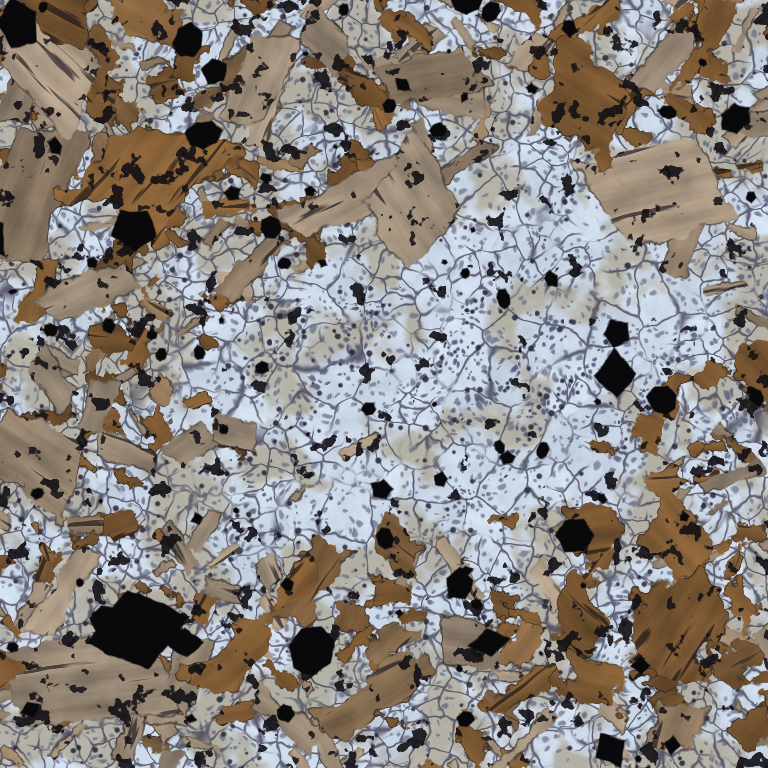
A WebGL 2 fragment shader for this texture:

```glsl
#version 300 es
precision highp float;
// Thin section of rock: pale speckled ground, brown mica flakes and opaque black grains.
uniform vec2 u_resolution;
out vec4 fragColor;

const vec3 INK = vec3(0.07, 0.06, 0.08);
const float SOFT = 0.0014;

vec4 hash4(vec2 p, float seed) {
  vec4 q = fract(vec4(p.xyx, p.y + seed) * vec4(0.1031, 0.1030, 0.0973, 0.1099) + seed * 0.137);
  q += dot(q, q.wzxy + 33.33);
  return fract((q.xxyz + q.yzzw) * q.zywx);
}

mat2 turn(float a) { return mat2(cos(a), -sin(a), sin(a), cos(a)); }

// Layered sines, roughly -1 to 1
float waves(vec2 p) {
  float sum = 0.0, amp = 0.5;
  for (int i = 0; i < 5; i++) {
    p = mat2(0.8, 0.6, -0.6, 0.8) * p * 1.7 + 1.3;
    sum += amp * sin(p.x + 1.5 * sin(p.y));
    amp *= 0.62;
  }
  return sum;
}

// Cellular noise: nearest distance, gap to the second nearest, two random values
vec4 cells(vec2 p, float seed) {
  vec4 near = vec4(9.0);
  float second = 9.0;
  for (int y = -1; y <= 1; y++)
    for (int x = -1; x <= 1; x++) {
      vec2 c = floor(p) + vec2(x, y);
      vec4 h = hash4(c, seed);
      float d = length(c + h.xy - p);
      second = min(second, max(d, near.x));
      if (d < near.x) near = vec4(d, 0.0, h.zw);
    }
  near.y = second - near.x;
  return near;
}

// Share of mica: low in a diagonal clearing, high around it
float micaShare(vec2 p) {
  vec2 v = turn(0.785) * (p - vec2(0.61, 0.51));
  return smoothstep(0.15, 0.4, length(v * vec2(0.8, 1.15)) + 0.09 * waves(p * 4.0));
}

vec3 ground(vec2 p, float mica) {
  vec2 w = p + 0.008 * vec2(waves(p * 22.0), waves(p.yx * 22.0 + 7.0));
  vec4 coarse = cells(w * 17.0, 1.0), fine = cells(w * 36.0, 2.0);
  float patchy = waves(p * 13.0 + 3.0);
  vec3 col = vec3(0.80, 0.85, 0.91) + 0.06 * (coarse.z - 0.5) + 0.03 * waves(p * 60.0);
  col = mix(col, vec3(0.67, 0.64, 0.56), 0.75 * smoothstep(0.1, 0.8, waves(p * 17.0) + 0.5 * mica));
  // Grain boundaries
  float seam = smoothstep(0.075, 0.0, coarse.y) * smoothstep(-0.6, 0.5, patchy);
  seam = max(seam, smoothstep(0.14, 0.0, fine.y) * smoothstep(0.0, 0.6, mica * 0.6 - patchy));
  col = mix(col, vec3(0.25, 0.24, 0.31), 0.8 * seam);
  // Specks, denser in slanting trails
  vec2 t = turn(0.95) * p;
  float trail = smoothstep(0.1, 0.7, waves(t * vec2(7.0, 22.0))) * (1.0 - 0.6 * mica);
  vec4 dust = cells(w * 105.0, 3.0), grit = cells(p * 62.0, 4.0);
  float speck = smoothstep(0.16, -0.16, dust.x - 0.16 - 0.24 * dust.z) * step(dust.w, 0.42 + 0.45 * trail);
  col = mix(col, vec3(0.34, 0.36, 0.46), speck * (0.6 + 0.35 * trail));
  float grain = smoothstep(0.09, -0.09, grit.x - 0.1 - 0.15 * grit.z) * step(grit.w, 0.12 + 0.4 * trail);
  return mix(col, vec3(0.14, 0.14, 0.2), 0.85 * grain);
}

// Ragged flakes and straight laths with cleavage along their length
void paintFlakes(inout vec3 col, vec2 p, float scale, float keep, float seed) {
  for (int y = -1; y <= 1; y++)
    for (int x = -1; x <= 1; x++) {
      vec2 c = floor(p * scale) + vec2(x, y);
      vec4 h = hash4(c, seed), k = hash4(c, seed + 7.0);
      vec2 centre = (c + 0.1 + 0.8 * h.xy) / scale;
      if (h.z > keep * micaShare(centre) + 0.015) continue;
      vec2 q = turn((h.w - 0.5) * 2.6) * (p - centre);
      vec2 size = vec2(mix(0.3, 0.68, k.x), mix(0.1, 0.42, k.y * k.y)) / scale;
      vec2 e = abs(q + vec2(0.3 * q.y, 0.0)) - size;
      float d = length(max(e, 0.0)) + min(max(e.x, e.y), 0.0);
      if (d > 0.05) continue;
      float pale = smoothstep(0.4, 0.65, k.z);
      d += mix(0.16, 0.05, pale) / scale * waves(p * scale * 3.0 + h.xy * 40.0);
      d += 0.0025 * waves(p * 75.0);
      float cleavage = waves(vec2(q.x * 7.0, q.y * 62.0) + k.xy * 30.0);
      vec3 body = mix(vec3(0.48, 0.345, 0.20), vec3(0.62, 0.555, 0.48), pale);
      body *= 0.86 + 0.25 * k.w + 0.13 * cleavage + 0.07 * waves(p * 25.0);
      body = mix(body, INK, 0.65 * smoothstep(0.68, 0.9, cleavage));
      body = mix(body, INK, 0.85 * smoothstep(0.72, 0.86, waves(p * 42.0 + k.zw * 9.0)));
      float rim = smoothstep(-0.0035, 0.0, d) * smoothstep(-0.6, 0.5, waves(p * 30.0));
      col = mix(col, mix(body, INK, 0.7 * rim), smoothstep(SOFT, -SOFT, d));
    }
}

// Opaque grains: slightly worn polygons
void paintOpaques(inout vec3 col, vec2 p, float scale, float keep, float seed) {
  for (int y = -1; y <= 1; y++)
    for (int x = -1; x <= 1; x++) {
      vec2 c = floor(p * scale) + vec2(x, y);
      vec4 h = hash4(c, seed), k = hash4(c, seed + 5.0);
      if (h.z > keep) continue;
      vec2 q = turn(6.28 * h.w) * (p - (c + 0.1 + 0.8 * h.xy) / scale);
      q.x *= mix(0.6, 1.0, sqrt(k.x));
      float wedge = 6.2832 / floor(4.0 + 3.9 * k.y);
      float side = mod(atan(q.y, q.x), wedge) - 0.5 * wedge;
      float d = length(q) * cos(side) - mix(0.07, 0.18, k.z * k.z) / scale;
      d += 0.0022 * waves(p * 38.0 + 9.0 * k.xy);
      col = mix(col, INK * 0.5, smoothstep(SOFT, -SOFT, d));
    }
}

void main() {
  vec2 p = gl_FragCoord.xy / min(u_resolution.x, u_resolution.y);
  float mica = micaShare(p);
  vec3 col = ground(p, mica);
  paintFlakes(col, p, 21.0, 0.55, 11.0);
  paintFlakes(col, p, 11.0, 0.6, 23.0);
  paintFlakes(col, p, 6.3, 0.65, 37.0);
  // Dark ragged fillings among the flakes
  float filling = waves(p * 27.0 + 5.0) + 0.25 * waves(p * 90.0);
  col = mix(col, INK, 0.9 * smoothstep(0.78, 0.9, filling + 0.12 * mica));
  paintOpaques(col, p, 22.0, 0.08, 51.0);
  paintOpaques(col, p, 9.0, 0.42, 63.0);
  paintOpaques(col, p, 4.5, 0.22, 77.0);
  fragColor = vec4(clamp(col, 0.0, 1.0), 1.0);
}
```
